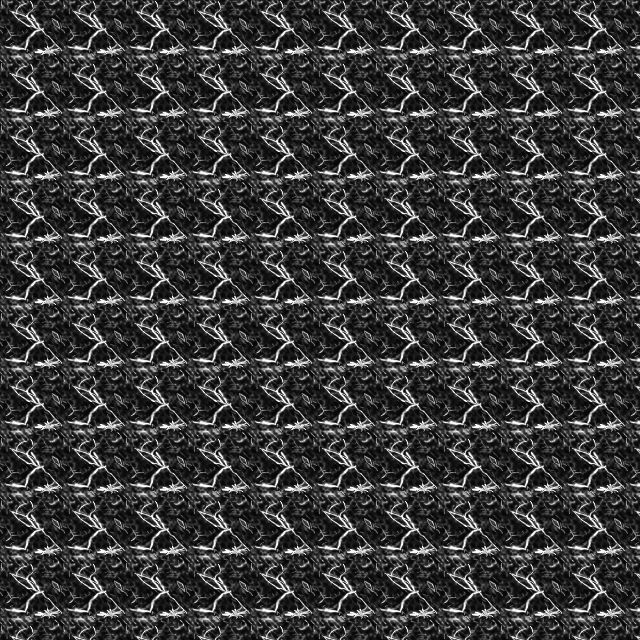
Write a three.js fragment shader that draws this pattern.

```glsl
// A square tile of pale scratches and splinters on black, repeated across the canvas.
// Each tile layers sheared ridge noise, hashed short fibres, a burst of rays and
// a few bent strokes. All layers wrap at the tile edge, so every repeat is alike.
varying vec2 vUv;

const float REPEATS = 10.24;       // tiles across and down, counted from the top left
const float FINE = 0.011;          // stroke half widths, in tiles
const float BOLD = 0.018;
const float WOBBLE = 0.035;        // roughness of the strokes
const float BLACK_LEVEL = 0.025;
const float GRIT_GAIN = 1.05;
const int FIBRES = 44;
const int RAYS = 13;
const vec2 BURST_CENTRE = vec2(0.77, 0.81);
const vec2 BURST_SIZE = vec2(0.22, 0.13);

float hash(vec2 p) {
  return fract(sin(dot(p, vec2(127.1, 311.7))) * 43758.5);
}

// Value noise that repeats once per tile.
float noise(vec2 p, vec2 cells) {
  vec2 x = p * cells;
  vec2 i = floor(x);
  vec2 f = fract(x);
  f = f * f * (3.0 - 2.0 * f);
  vec2 a = floor(mod(i + 0.5, cells));
  vec2 b = floor(mod(i + 1.5, cells));
  return mix(mix(hash(a), hash(vec2(b.x, a.y)), f.x),
             mix(hash(vec2(a.x, b.y)), hash(b), f.x), f.y);
}

// Soft line from a to b, wrapped around the tile edges.
float line(vec2 p, vec2 a, vec2 b, float width) {
  vec2 d = p - 0.5 * (a + b);
  d -= floor(d + 0.5);
  vec2 halfSpan = 0.5 * (b - a);
  float t = clamp(dot(d, halfSpan) / dot(halfSpan, halfSpan), -1.0, 1.0);
  float r = length(d - halfSpan * t) / (width * (1.0 - 0.3 * t * t));
  return exp(-r * r);
}

// Stroke bent at its middle point.
float bent(vec2 p, vec2 a, vec2 b, vec2 c, float width) {
  return max(line(p, a, b, width), line(p, b, c, width));
}

// Long splinters: forked cluster, curved stem, flat bar and side wisps.
float splinters(vec2 p) {
  float v = line(p, vec2(0.10, 0.75), vec2(0.41, 0.785), BOLD * 1.1);
  v = max(v, bent(p, vec2(0.41, 0.77), vec2(0.46, 0.60), vec2(0.58, 0.49), BOLD));
  v = max(v, 0.85 * line(p, vec2(0.58, 0.49), vec2(0.70, 0.46), BOLD));
  v = max(v, 0.85 * bent(p, vec2(0.17, 0.17), vec2(0.30, 0.31), vec2(0.48, 0.43), FINE));
  v = max(v, 0.75 * line(p, vec2(0.46, 0.42), vec2(0.66, 0.46), FINE));
  v = max(v, 0.8 * bent(p, vec2(0.18, 0.18), vec2(0.42, 0.26), vec2(0.55, 0.34), FINE));
  v = max(v, 0.95 * bent(p, vec2(0.42, 0.25), vec2(0.49, 0.36), vec2(0.57, 0.44), BOLD));
  v = max(v, 0.9 * bent(p, vec2(0.50, 0.24), vec2(0.58, 0.34), vec2(0.65, 0.45), BOLD));
  v = max(v, 0.75 * bent(p, vec2(0.43, 0.26), vec2(0.52, 0.13), vec2(0.49, 0.02), FINE));
  v = max(v, 0.6 * bent(p, vec2(0.26, 0.20), vec2(0.32, 0.11), vec2(0.42, 0.07), FINE));
  v = max(v, 0.75 * bent(p, vec2(0.62, 0.40), vec2(0.76, 0.57), vec2(0.99, 0.81), FINE));
  v = max(v, 0.5 * bent(p, vec2(0.83, 0.30), vec2(0.91, 0.35), vec2(0.95, 0.46), FINE));
  v = max(v, 0.45 * bent(p, vec2(0.83, 0.31), vec2(0.87, 0.41), vec2(0.95, 0.46), FINE));
  v = max(v, 0.55 * bent(p, vec2(0.12, 0.47), vec2(0.19, 0.58), vec2(0.10, 0.64), FINE));
  v = max(v, 0.4 * line(p, vec2(0.19, 0.58), vec2(0.28, 0.57), FINE));
  return v;
}

// Ragged star of rays low on the right.
float burst(vec2 p) {
  float v = 0.0;
  for (int i = 0; i < RAYS; i++) {
    float k = float(i);
    float angle = 6.2832 * (k + 0.6 * hash(vec2(k, 3.0))) / float(RAYS);
    vec2 reach = vec2(cos(angle), sin(angle)) * BURST_SIZE;
    vec2 root = BURST_CENTRE + 0.07 * (vec2(hash(vec2(k, 5.0)), hash(vec2(k, 7.0))) - 0.5);
    vec2 tip = root + reach * mix(0.55, 1.1, hash(vec2(k, 9.0)));
    v = max(v, mix(0.6, 1.0, hash(vec2(k, 11.0))) * line(p, root, tip, FINE * 1.15));
  }
  return v;
}

// Faint short fibres, mostly slanting down to the right.
float fibres(vec2 p) {
  float v = 0.0;
  for (int i = 0; i < FIBRES; i++) {
    float k = float(i);
    vec2 start = vec2(hash(vec2(k, 21.0)), hash(vec2(k, 23.0)));
    float angle = 0.8 + 2.4 * (hash(vec2(k, 25.0)) - 0.5);
    float reach = mix(0.03, 0.11, hash(vec2(k, 27.0)));
    float glow = mix(0.12, 0.42, hash(vec2(k, 29.0)));
    v = max(v, glow * line(p, start, start + reach * vec2(cos(angle), sin(angle)), FINE));
  }
  return v;
}

// Dark speckle with diagonal grain, denser near the top and bottom of a tile.
float grit(vec2 p) {
  vec2 sheared = vec2(p.x + p.y, p.y - p.x);
  float ridge = 1.0 - abs(2.0 * noise(sheared, vec2(7.0, 13.0)) - 1.0);
  float grain = noise(p, vec2(31.0));
  float patches = noise(p + 0.37, vec2(6.0));
  float density = mix(0.45, 1.0, smoothstep(0.25, 0.48, abs(p.y - 0.5)));
  return GRIT_GAIN * ridge * ridge * grain * density * (0.3 + 0.9 * patches);
}

void main() {
  vec2 p = fract(vec2(vUv.x, 1.0 - vUv.y) * REPEATS);
  vec2 rough = p + WOBBLE * (vec2(noise(p, vec2(14.0)), noise(p + 0.5, vec2(14.0))) - 0.5);
  float wear = 0.6 + 0.9 * noise(p + 0.21, vec2(23.0));
  float strokes = max(max(splinters(rough), burst(rough)), fibres(rough)) * wear;
  float grey = BLACK_LEVEL + strokes + grit(p) * (1.0 - 0.5 * min(strokes, 1.0));
  gl_FragColor = vec4(vec3(min(grey, 0.98)), 1.0);
}
```
